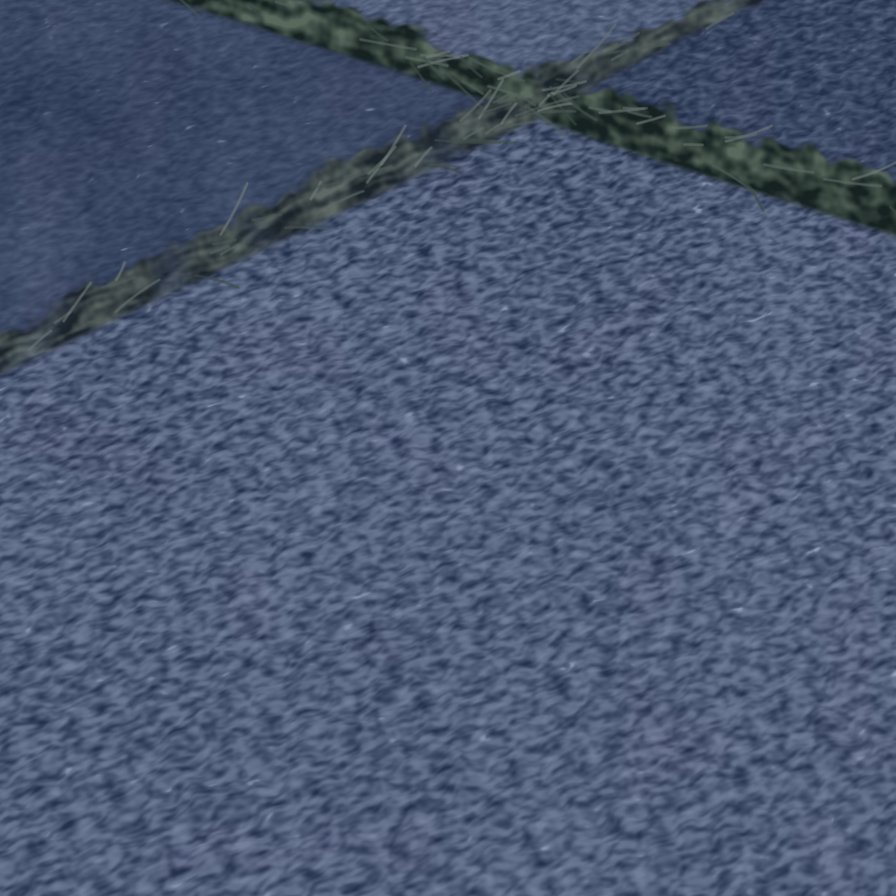
This texture is drawn by a WebGL 2 fragment shader. Its source:

```glsl
#version 300 es
precision highp float;
// Blue-grey granite paving slabs meeting at mossy, grassy joints.

#define CROSSING vec2(0.600, 0.893)
#define RISE_SLOPE 0.475
#define FALL_SLOPE -0.316
#define GRAIN_FREQ vec2(50.0, 104.0)
#define GRAIN_ANGLE 0.42
#define GRAIN_CONTRAST 1.12
#define DEPTH 0.42
#define BLADES 110
#define STONE_DARK vec3(0.198, 0.250, 0.360)
#define STONE_LIGHT vec3(0.415, 0.467, 0.577)
#define MOSS_DARK vec3(0.090, 0.135, 0.155)
#define MOSS_LIGHT vec3(0.320, 0.375, 0.360)

uniform vec2 u_resolution;
out vec4 fragColor;

// Integer hash giving two values in 0..1
vec2 hash2(ivec2 cell) {
    uvec2 v = uvec2(cell) * 1664525u + 1013904223u;
    v.x += v.y * 1664525u;
    v.y += v.x * 1664525u;
    v ^= v >> 16u;
    v.x += v.y * 1664525u;
    v.y += v.x * 1664525u;
    v ^= v >> 16u;
    return vec2(v & 0xffffu) / 65535.0;
}

float cornerSlope(ivec2 cell, vec2 offset) {
    float a = 6.2832 * hash2(cell).x;
    return dot(vec2(cos(a), sin(a)), offset);
}

// Gradient noise, roughly -0.7..0.7
float noise(vec2 p) {
    ivec2 c = ivec2(floor(p));
    vec2 f = fract(p);
    vec2 s = f * f * f * (f * (f * 6.0 - 15.0) + 10.0);
    float low = mix(cornerSlope(c, f), cornerSlope(c + ivec2(1, 0), f - vec2(1, 0)), s.x);
    float high = mix(cornerSlope(c + ivec2(0, 1), f - vec2(0, 1)),
                     cornerSlope(c + ivec2(1, 1), f - vec2(1, 1)), s.x);
    return mix(low, high, s.y);
}

vec2 alongAcross(vec2 p, vec2 dir) {
    return vec2(dot(p, dir), dot(p, vec2(-dir.y, dir.x)));
}

vec2 heading(float angle) {
    return vec2(cos(angle), sin(angle));
}

// Slanted stone grain of mixed sizes, finer and flatter towards the top
vec3 stone(vec2 uv, float above, float right) {
    vec2 ground = vec2(uv.x - 0.5, uv.y) * (1.0 + DEPTH * uv.y);
    vec2 warp = 0.007 * vec2(noise(ground * 32.0), noise(ground * 32.0 + 71.0));
    vec2 g = alongAcross(ground + warp, heading(GRAIN_ANGLE)) * GRAIN_FREQ;
    vec2 crossed = alongAcross(ground - warp, heading(GRAIN_ANGLE - 0.45)) * GRAIN_FREQ * 0.8;
    float fine = noise(g * vec2(1.9, 1.7) + 37.0);
    float grain = 0.8 * noise(g) + 0.5 * noise(crossed + 140.0) + 0.4 * noise(g * 0.5 + 61.0) + 0.35 * fine;
    float patches = noise(uv * 4.0 + 9.0) + 0.6 * noise(uv * 13.0);

    float main = 0.56 + GRAIN_CONTRAST * grain + 0.16 * patches - 0.12 * smoothstep(0.5, 0.9, uv.y);
    main = min(main, mix(main, 0.8, 0.4)); // flat light faces, deep dark pits
    float smoothSlab = 0.17 + 0.36 * grain + 0.28 * patches;
    float roughSlab = 0.12 + 0.70 * grain + 0.18 * patches;
    float farSlab = 0.52 + 0.65 * grain + 0.18 * patches;
    float upper = mix(smoothSlab, farSlab, right);
    float tone = mix(mix(main, roughSlab, right), upper, above);

    vec3 col = mix(STONE_DARK, STONE_LIGHT, clamp(tone, -0.25, 1.15));
    col += vec3(0.008, -0.002, 0.002) * smoothstep(0.1, 0.5, noise(uv * 9.0 + 50.0));
    float fleck = smoothstep(0.36, 0.6, noise(g * 0.6 + 90.0)) * smoothstep(0.0, 0.4, grain);
    return col + 0.15 * fleck;
}

void main() {
    vec2 uv = gl_FragCoord.xy / u_resolution;
    float pixel = 1.0 / u_resolution.y;
    vec2 riseDir = normalize(vec2(1.0, RISE_SLOPE));
    vec2 fallDir = normalize(vec2(1.0, FALL_SLOPE));
    vec2 rise = alongAcross(uv - CROSSING, riseDir);
    vec2 fall = alongAcross(uv - CROSSING, fallDir);

    vec3 col = stone(uv, step(0.0, rise.y), step(0.0, fall.y));

    // Joints: clean lower edge, ragged upper edge
    float ragged = 0.022 * noise(uv * 15.0) + 0.014 * noise(uv * 48.0);
    float riseWidth = mix(0.024, 0.014, smoothstep(0.0, 0.12, rise.x));
    float fallWidth = mix(0.022, 0.029, smoothstep(-0.1, 0.15, fall.x));
    float riseEdge = abs(rise.y + ragged * smoothstep(-0.03, 0.02, rise.y)) - riseWidth;
    float fallEdge = abs(fall.y + ragged * smoothstep(-0.03, 0.02, fall.y)) - fallWidth;
    float edge = min(riseEdge, fallEdge);
    float onFall = smoothstep(-0.012, 0.012, riseEdge - fallEdge);
    float cover = 1.0 - smoothstep(-0.005, 0.002 + pixel, edge);
    col *= 1.0 - 0.12 * (1.0 - smoothstep(0.0, 0.01, edge));

    // Matted moss: dark hollows between lit tufts, streaked along each joint
    vec2 bend = vec2(0.0, 0.010 * noise(uv * 26.0 + 5.0));
    float riseStreak = noise((rise + bend) * vec2(20.0, 105.0));
    float fallStreak = noise((fall + bend) * vec2(42.0, 85.0) + 20.0);
    float tufts = noise(uv * 20.0 + 3.0) + 0.6 * noise(uv * 60.0 + 8.0);
    float moss = 0.48 + 1.0 * mix(riseStreak, fallStreak, onFall) + 0.75 * tufts + 0.3 * noise(uv * 115.0);
    float lowerSide = mix(rise.y / riseWidth, fall.y / fallWidth, onFall);
    moss -= mix(0.15, 0.38, onFall) * (1.0 - smoothstep(-1.0, -0.3, lowerSide));
    vec3 mossCol = mix(MOSS_DARK, MOSS_LIGHT, clamp(moss, 0.0, 1.15));
    mossCol += mix(vec3(0.018, 0.006, 0.012), vec3(-0.005, 0.0, -0.025), onFall);
    float bare = smoothstep(0.1, 0.5, noise(uv * 13.0 + 44.0)) * (1.0 - onFall);
    col = mix(col, mix(mossCol, col, 0.5 * bare), cover);

    // Loose curved grass blades, thickest around the crossing
    for (int i = 0; i < BLADES; i++) {
        vec2 place = hash2(ivec2(i, 311));
        vec2 shape = hash2(ivec2(i, 727));
        vec2 dir = i % 2 == 0 ? riseDir : fallDir;
        float spread = i % 3 == 0 ? 0.25 : 1.0;
        vec2 root = CROSSING + dir * spread * mix(-0.64, 0.42, place.x) + vec2(0.0, 0.040 * (place.y - 0.5));
        vec2 lean = normalize(dir + vec2(-dir.y, dir.x) * 1.5 * (shape.x - 0.5));
        float reach = mix(0.02, 0.075, shape.y * shape.y);
        vec2 q = alongAcross(uv - root, lean);
        float t = q.x / reach;
        float d = length(vec2(q.x - reach * clamp(t, 0.0, 1.0), q.y - 0.25 * reach * (place.y - 0.5) * t * t));
        float blade = 1.0 - smoothstep(0.0003, 0.0016 + pixel, d);
        vec3 bladeCol = mix(vec3(0.22, 0.28, 0.26), vec3(0.46, 0.50, 0.50), shape.x);
        col = mix(col, bladeCol, 0.62 * blade);
    }

    fragColor = vec4(clamp(col, 0.0, 1.0), 1.0);
}
```
